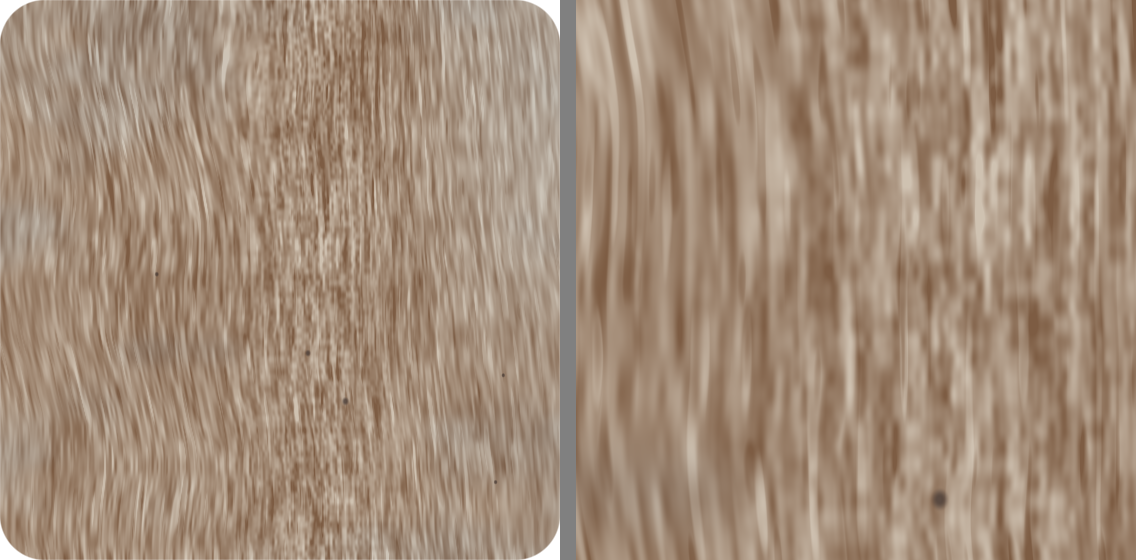
Left, the full canvas; right, a detail of the centre.
This texture is drawn by a Shadertoy shader. Its source:

```glsl
float hash(vec2 p) {
    return fract(sin(dot(p, vec2(127.1, 311.7))) * 43758.5453);
}

// Smooth value noise, centred on zero
float noise(vec2 p) {
    vec2 i = floor(p), f = fract(p);
    f = f * f * (3.0 - 2.0 * f);
    float low = mix(hash(i), hash(i + vec2(1, 0)), f.x);
    float high = mix(hash(i + vec2(0, 1)), hash(i + vec2(1, 1)), f.x);
    return mix(low, high, f.y) - 0.5;
}

float blotches(vec2 p) {
    return 0.6 * noise(p) + 0.3 * noise(p * 2.1 + 7.0) + 0.2 * noise(p * 4.3 + 19.0);
}

// Sideways coordinate that stays constant along a fibre
float fibreCoord(vec2 uv) {
    float sides = smoothstep(0.05, 0.25, abs(uv.x - 0.57));
    float left = 1.0 - smoothstep(0.3, 0.52, uv.x);
    float sway = 0.009 * sin(14.0 * uv.y + 4.0 * uv.x + 1.0) * (0.15 + left);
    return uv.x + 0.08 * uv.y * (0.3 + 0.7 * sides) + sway
         + 0.015 * noise(uv * vec2(3.0, 5.0) + 3.0)
         + 0.0035 * noise(uv * vec2(14.0, 20.0));
}

// Brightness of the fibres: strands, hairs, short flecks and long lines
float grain(vec2 uv) {
    float u = fibreCoord(uv);
    float core = exp(-pow((uv.x - 0.57) / 0.12, 2.0));
    float focus = 1.0 - 0.45 * smoothstep(0.3, 0.5, abs(uv.x - 0.5));
    float tone = 0.3 * noise(vec2(u * 75.0, uv.y * 9.0));
    tone += 0.72 * noise(vec2(u * 150.0, uv.y * 17.0) + 31.0);
    tone += 0.9 * focus * noise(vec2(u * 245.0, uv.y * 30.0) + 57.0);
    tone += 0.85 * core * noise(vec2(u * 230.0, uv.y * 95.0) + 83.0);

    // Pale raised threads and narrow dark pores
    float thread = noise(vec2(u * 150.0, uv.y * 11.0) + 101.0);
    float pore = noise(vec2(u * 180.0, uv.y * 18.0) + 143.0);
    tone += 0.42 * focus * smoothstep(0.2, 0.36, thread);
    return tone - 0.42 * focus * smoothstep(0.22, 0.4, pore) * (0.7 + 0.6 * core);
}

// Small dark pinholes scattered over the board
float pinholes(vec2 uv) {
    float mask = 0.0;
    for (float i = 1.0; i < 6.0; i++) {
        vec2 centre = 0.06 + 0.88 * vec2(hash(vec2(i, 2.0)), hash(vec2(i, 9.0)));
        float radius = mix(0.003, 0.006, hash(vec2(i, 5.0)));
        float d = length((uv - centre) * vec2(1.0, 0.8));
        mask = max(mask, 1.0 - smoothstep(0.3 * radius, 1.3 * radius, d));
    }
    return mask;
}

void mainImage(out vec4 fragColor, in vec2 fragCoord) {
    vec2 uv = fragCoord / iResolution.xy;

    // Broad stains and the cool light from the upper right
    float stain = blotches(uv * vec2(3.0, 4.5) + 12.0);
    float weathered = smoothstep(-0.05, 0.35, blotches(uv * vec2(3.5, 5.0) + 40.0));
    float sheen = smoothstep(0.65, 1.0, uv.x) * smoothstep(0.0, 0.9, uv.y);
    float tone = 0.44 + grain(uv) + 0.34 * stain + 0.3 * sheen + 0.04 * weathered;

    // Brown to pale tan, with grey where the surface is worn
    vec3 wood = mix(vec3(0.55, 0.445, 0.36), vec3(0.74, 0.68, 0.615), clamp(tone, -0.35, 1.35));
    float grey = clamp(weathered * 0.75 + sheen * 0.8, 0.0, 1.0);
    wood += grey * vec3(-0.015, 0.012, 0.034);
    wood += (1.0 - grey) * vec3(0.006, -0.002, -0.009);
    wood = mix(wood, vec3(0.27, 0.22, 0.2), 0.75 * pinholes(uv));

    // Rounded corners on white
    float edge = length(max(abs(uv - 0.5) - 0.42, 0.0)) - 0.08;
    float pixel = 1.0 / min(iResolution.x, iResolution.y);
    fragColor = vec4(mix(wood, vec3(1.0), smoothstep(-pixel, pixel, edge)), 1.0);
}
```
